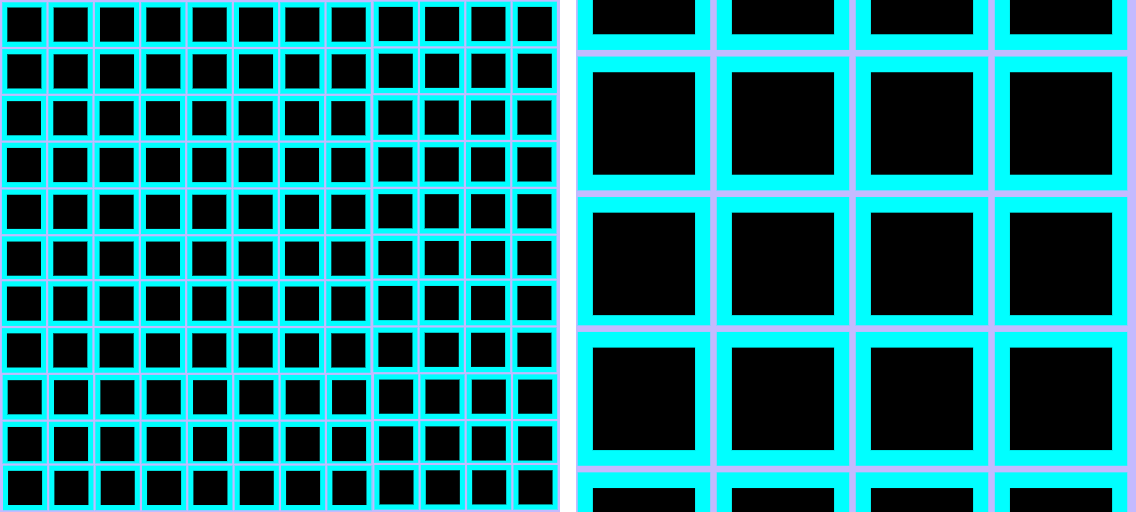
Left, the full canvas; right, a detail of the centre.
A WebGL 1 fragment shader for this pattern:

```glsl
precision highp float;
// Cyan-framed black square tiles with lilac joints, 12 across and 11 down, slightly misaligned.
uniform vec2 u_resolution;

// Coverage of the region where dist is negative, softened over one pixel.
float coverage(float dist, float pixel) {
  return clamp(0.5 - dist / pixel, 0.0, 1.0);
}

// Shifts whole blocks of tiles so that some rows are short and joints drift.
vec2 misalign(vec2 p) {
  float rightBlock = step(510.3, p.x);
  p.y += 0.8 * rightBlock;
  p.y += 2.5 * step(380.0, p.y) + 4.0 * step(632.6, p.y);
  float row = floor((p.y - 1.6) / 64.0);
  p.x -= rightBlock;
  p.x += 0.5 * step(1.5, row) - step(7.5, row) - 0.5 * step(9.5, row);
  return p;
}

void main() {
  // Canvas is 768 by 700 units, measured down from the top left.
  vec2 canvas = vec2(768.0, 700.0);
  vec2 uv = gl_FragCoord.xy / u_resolution;
  vec2 p = vec2(uv.x, 1.0 - uv.y) * canvas;
  float pixel = canvas.x / u_resolution.x;

  // Position from the centre of the current tile.
  vec2 pitch = vec2(63.55, 64.0);
  vec2 grid = misalign(p) - 1.6;
  vec2 fromCentre = abs(mod(grid, pitch) - 0.5 * pitch);

  // Distances to the black square and to the nearest joint.
  float square = max(fromCentre.x, fromCentre.y) - 23.35;
  vec2 toBorder = 0.5 * pitch - fromCentre;
  float joint = min(toBorder.x, toBorder.y) - 1.5;

  // The joint also fills the outer rim of the canvas.
  vec2 outside = max(-grid, grid - pitch * vec2(12.0, 11.0));
  joint = min(joint, -max(outside.x, outside.y) - 0.5);

  vec3 color = vec3(0.0, 1.0, 1.0);
  color = mix(color, vec3(0.0), coverage(square, pixel));
  color = mix(color, vec3(0.77, 0.73, 1.0), coverage(joint, pixel));
  gl_FragColor = vec4(color, 1.0);
}
```
